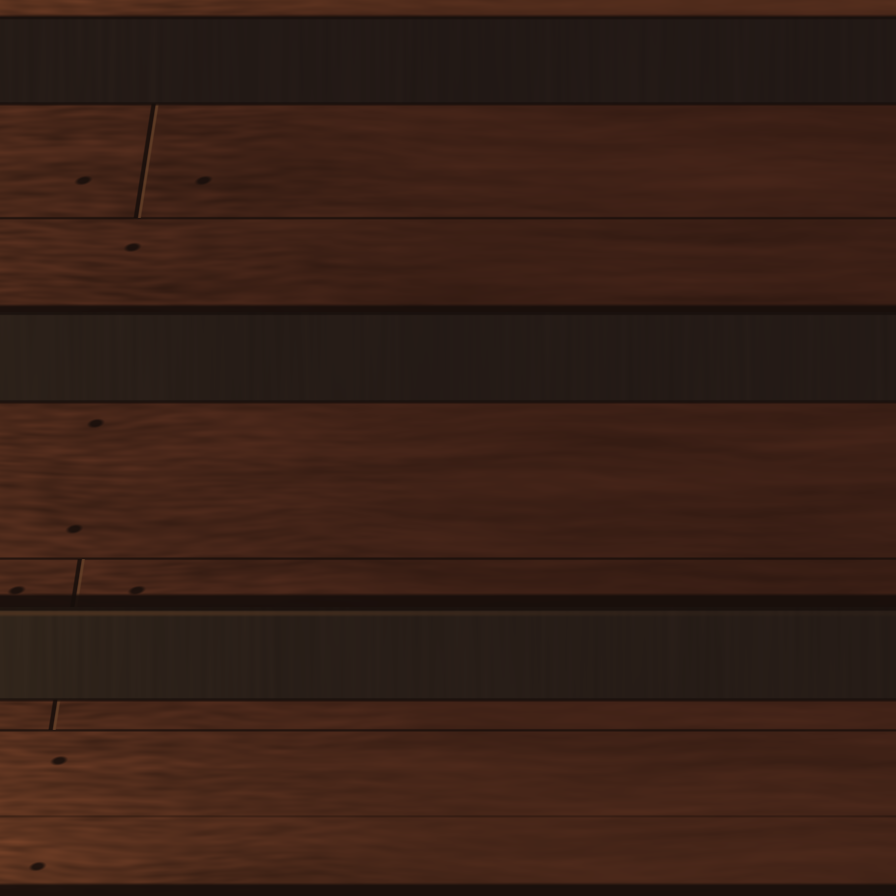
This texture is drawn by a Shadertoy shader. Its source:

```glsl
// Dim reddish wood planks crossed by three dark horizontal bands, with seams, joints and nail holes.

const float FIRST_BAND = 0.0195;  // top of the first band, measured downwards
const float PERIOD = 0.329;       // distance from band to band
const vec3 WOOD_DIM = vec3(0.232, 0.121, 0.083);
const vec3 WOOD_LIT = vec3(0.370, 0.205, 0.125);
const vec3 BAND_DIM = vec3(0.132, 0.096, 0.083);
const vec3 BAND_LIT = vec3(0.195, 0.148, 0.108);
const vec3 GAP = vec3(0.085, 0.052, 0.040);
const vec3 EDGE_LIGHT = vec3(0.400, 0.260, 0.160);

vec2 hashGradient(vec2 cell) {
    vec3 q = fract(cell.xyx * vec3(0.1031, 0.1030, 0.0973));
    q += dot(q, q.yzx + 33.33);
    return fract((q.xx + q.yz) * q.zy) * 2.0 - 1.0;
}

float gradientNoise(vec2 p) {
    vec2 i = floor(p), f = fract(p);
    vec2 u = f * f * f * (f * (f * 6.0 - 15.0) + 10.0);
    vec2 e = vec2(0.0, 1.0);
    float a = dot(hashGradient(i), f);
    float b = dot(hashGradient(i + e.yx), f - e.yx);
    float c = dot(hashGradient(i + e.xy), f - e.xy);
    float d = dot(hashGradient(i + e.yy), f - e.yy);
    return mix(mix(a, b, u.x), mix(c, d, u.x), u.y);
}

// Coverage of a line of the given half width, softened by one pixel
float lineMask(float dist, float halfWidth, float px) {
    return 1.0 - smoothstep(halfWidth - px, halfWidth + px, abs(dist));
}

// Slightly tilted elliptical hole
float nailMask(vec2 p, vec2 center) {
    vec2 d = p - center;
    d.y += 0.15 * d.x;
    return 1.0 - smoothstep(0.55, 1.3, length(d / vec2(0.0085, 0.0045)));
}

float nailHoles(vec2 p, float row, float firstY, float jointX) {
    float mask = 0.0;
    for (int i = 0; i < 2; i++) {
        float n = float(i);
        vec2 lone = vec2(0.148 - 0.041 * row - 0.024 * n, firstY + 0.118 * n);
        vec2 flank = vec2(jointX + (n - 0.5) * 0.134, 0.182 + 0.1285 * row);
        mask = max(mask, max(nailMask(p, lone), nailMask(p, flank)));
    }
    return mask;
}

// Stretched streaks; fine ripples fade towards the right
float woodGrain(vec2 p) {
    vec2 q = p;
    q.y += 0.016 * gradientNoise(p * vec2(4.0, 10.0));
    float broad = gradientNoise(q * vec2(1.8, 32.0));
    float streak = gradientNoise(q * vec2(5.0, 85.0) + 17.0);
    float ripple = gradientNoise(q * vec2(24.0, 165.0) + 41.0);
    return 0.20 * broad + 0.17 * streak + mix(0.32, 0.07, smoothstep(0.0, 0.6, p.x)) * ripple;
}

vec3 woodColor(vec2 p, float plank) {
    float light = exp(-3.2 * p.x) * (0.45 + 0.45 * smoothstep(0.65, 1.0, p.y));
    light += 0.22 * smoothstep(0.72, 0.95, p.y);
    light += 0.55 * (1.0 - smoothstep(0.005, 0.03, p.y));
    vec3 color = mix(WOOD_DIM, WOOD_LIT, light);
    float tint = 0.07 * gradientNoise(vec2(plank * 3.7 + 0.5, p.x * 2.0));
    return color * (1.0 + woodGrain(p) + tint);
}

vec3 bandColor(vec2 p, float row) {
    float light = exp(-4.5 * p.x) * (0.25 + 0.25 * row) + 0.14 * row;
    float brushed = gradientNoise(p * vec2(130.0, 5.0)) + 0.6 * gradientNoise(p * vec2(9.0, 3.0));
    return mix(BAND_DIM, BAND_LIT, light) * (1.0 + 0.10 * brushed);
}

void mainImage(out vec4 fragColor, in vec2 fragCoord) {
    vec2 p = fragCoord / iResolution.xy;
    p.y = 1.0 - p.y;
    float px = 1.0 / iResolution.y;

    // Row layout: y runs down from the top of each band
    float cell = floor((p.y - FIRST_BAND) / PERIOD);
    float row = clamp(cell, 0.0, 2.0);
    int id = int(row);
    float y = p.y - FIRST_BAND - cell * PERIOD;
    float seamY = vec3(0.224, 0.275, 0.1376)[id];
    float nailY = vec3(0.2565, 0.124, 0.1715)[id];
    float bandHeight = 0.0964 + 0.0036 * row;

    // Planks with a fine seam and a faint crack below it
    float below = step(seamY, y);
    vec3 color = woodColor(p, cell * 2.0 + below);
    color = mix(color, GAP, 0.75 * lineMask(y - seamY, 0.0013, px));
    color *= 1.0 - 0.25 * lineMask(y - seamY - 0.096, 0.0012, px) * step(1.5, row);

    // Slanted butt joint: dark groove with a lit right edge
    float jointX = 0.173 - 0.0543 * row - 0.157 * (y - 0.1);
    float inPlank = id == 1 ? below : 1.0 - below;
    float side = p.x - jointX;
    color = mix(color, GAP, 0.85 * inPlank * lineMask(side + 0.002, 0.0024, px));
    color = mix(color, EDGE_LIGHT, 0.75 * inPlank * lineMask(side - 0.002, 0.0015, px));
    color = mix(color, GAP, 0.85 * nailHoles(vec2(p.x, y), row, nailY, jointX));

    // Shadow above the next band, wider in lower rows
    float shadow = 0.0025 + 0.006 * (cell + 1.0);
    float toNext = PERIOD - y;
    color = mix(color, GAP, 0.9 * (1.0 - smoothstep(shadow - 0.003, shadow + 0.002, toNext)));

    // Dark band with a worn light rim on the lowest one
    float inBand = 1.0 - smoothstep(bandHeight - px, bandHeight + px, y);
    color = mix(color, bandColor(p, row), inBand * step(0.0, cell));
    color = mix(color, GAP, 0.7 * lineMask(y - bandHeight, 0.0018, px));
    float rim = lineMask(y - 0.007, 0.0025, 2.0 * px) * step(1.5, row);
    color = mix(color, EDGE_LIGHT * 0.8, rim * mix(0.75, 0.12, smoothstep(0.0, 0.9, p.x)));
    color = mix(color, GAP, 0.7 * lineMask(y, 0.002 + 0.001 * row, px));

    fragColor = vec4(clamp(color, 0.0, 1.0), 1.0);
}
```
